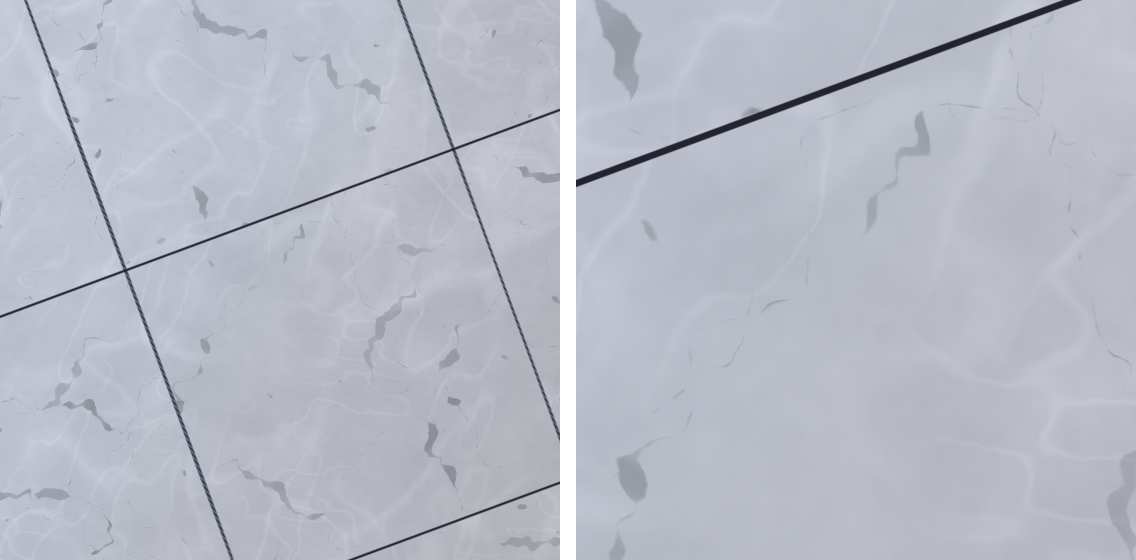
Left: the whole. Right: its middle third, enlarged.
Reproduce this texture procedurally as a WebGL 2 fragment shader.

```glsl
#version 300 es
precision highp float;

uniform vec2 u_resolution;
out vec4 outColor;

// Tile layout, in canvas units
const float TILE_SIZE = 0.6244;
const float TILT = 0.354;
const vec2 TILE_CORNER = vec2(0.224, 0.517);
const float ROW_JOINT_HALF = 0.0020;
const vec2 COLUMN_JOINT_HALF = vec2(0.0022, 0.0033);
const float TWIST_PERIOD = 0.0125;

// Stone
const int VEIN_COUNT = 8;
const float VEIN_HALF = 0.0085;
const float FLECK_CELL = 0.07;
const float FLECK_CHANCE = 0.13;
const float WEB_STRENGTH = 0.026;
const float CLOUD_STRENGTH = 0.065;
const float GRAIN_STRENGTH = 0.022;

const vec3 COOL_STONE = vec3(0.740, 0.765, 0.820);
const vec3 WARM_STONE = vec3(0.705, 0.710, 0.742);
const vec3 VEIN_COLOR = vec3(0.47, 0.49, 0.53);
const vec3 ROW_JOINT = vec3(0.10, 0.11, 0.15);
const vec3 COLUMN_DARK = vec3(0.20, 0.23, 0.28);
const vec3 COLUMN_LIGHT = vec3(0.43, 0.48, 0.54);
const float TAU = 6.28319;

float hash(vec2 p) {
    vec3 q = fract(p.xyx * 0.1031);
    q += dot(q, q.yzx + 33.33);
    return fract((q.x + q.y) * q.z);
}

float noise(vec2 p) {
    vec2 i = floor(p), f = fract(p);
    f = f * f * (3.0 - 2.0 * f);
    return mix(mix(hash(i), hash(i + vec2(1, 0)), f.x),
               mix(hash(i + vec2(0, 1)), hash(i + vec2(1, 1)), f.x), f.y);
}

float fbm(vec2 p) {
    float sum = 0.0, weight = 0.5;
    for (int i = 0; i < 5; i++) {
        sum += weight * noise(p);
        p = p * 2.03 + 11.7;
        weight *= 0.5;
    }
    return sum;
}

mat2 rotation(float a) {
    return mat2(cos(a), sin(a), -sin(a), cos(a));
}

// Fine pale threads along noise contours, at several scales
float paleWeb(vec2 p) {
    float sum = 0.0, scale = 5.0;
    vec2 warped = p + 0.05 * vec2(fbm(p * 9.0), fbm(p * 9.0 + 40.0));
    for (int i = 0; i < 5; i++) {
        vec2 q = rotation(float(i) * 1.3) * warped * scale * vec2(1.0, 0.45);
        float thread = 1.0 - smoothstep(0.0, 0.15, abs(2.0 * noise(q) - 1.0));
        sum += thread * smoothstep(0.25, 0.75, noise(p * 6.0 + float(i) * 9.0));
        scale *= 1.6;
    }
    return sum;
}

// Broken, beaded grey veins, scattered anew in every tile
float greyVeins(vec2 q, vec2 id, vec2 stone, float pixel) {
    float cover = 0.0;
    float ragged = (fbm(stone * 130.0) - 0.48) * 0.005;
    for (int i = 0; i < VEIN_COUNT; i++) {
        vec2 seed = id * 19.0 + float(i) * 7.0 + 300.0;
        vec2 center = 0.08 + 0.84 * vec2(hash(seed), hash(seed + 1.3));
        float spread = hash(seed + 2.7) - 0.5;
        float angle = (i % 2 == 0 ? 0.9 + 0.5 * spread : -0.7 + 1.0 * spread) - TILT;
        float reach = TILE_SIZE * mix(0.05, 0.19, hash(seed + 4.1));
        vec2 local = (q - center) * TILE_SIZE * rotation(angle);
        float bend = (noise(vec2(local.x * 22.0, seed.x)) - 0.5) * 0.055
                   + (noise(vec2(local.x * 75.0, seed.y)) - 0.5) * 0.014;
        float taper = 1.0 - smoothstep(0.55, 1.0, abs(local.x) / reach);
        float bead = smoothstep(0.32, 0.9, noise(vec2(local.x * 48.0, seed.x + 5.0)));
        float halfWidth = (0.0014 + VEIN_HALF * bead) * taper - 0.0006;
        float dist = abs(local.y + bend) + ragged - halfWidth;
        float soft = max(pixel, 0.0014);
        float ink = mix(0.4, 1.0, hash(seed + 6.2)) * mix(0.55, 1.0, bead);
        cover = max(cover, ink * (1.0 - smoothstep(-soft, soft, dist)));
    }
    return cover;
}

// Small lone specks, one at most per cell
float flecks(vec2 stone, float pixel) {
    vec2 cell = floor(stone / FLECK_CELL);
    vec2 center = 0.3 + 0.4 * vec2(hash(cell + 3.1), hash(cell + 8.4));
    vec2 d = (fract(stone / FLECK_CELL) - center) * FLECK_CELL;
    d = d * rotation(hash(cell + 5.0) * TAU) * vec2(0.6, 1.2);
    float radius = mix(0.002, 0.006, hash(cell + 1.7));
    float dist = length(d) + (fbm(stone * 110.0) - 0.48) * 0.008 - radius;
    float soft = max(pixel, 0.0015);
    float present = step(hash(cell + 9.6), FLECK_CHANCE);
    return present * mix(0.3, 0.8, hash(cell + 2.2)) * (1.0 - smoothstep(-soft, soft, dist));
}

void main() {
    float pixel = 1.0 / u_resolution.y;
    vec2 p = gl_FragCoord.xy * pixel;
    vec2 grid = (p - TILE_CORNER) * rotation(TILT) / TILE_SIZE;
    vec2 id = floor(grid);
    vec2 stone = grid * TILE_SIZE + id * 7.3 + 50.0;

    // Stone with a cool to warm drift across the floor
    float drift = smoothstep(-0.55, 1.0, p.x - 0.55 * p.y);
    vec3 color = mix(COOL_STONE, WARM_STONE, drift);
    color += CLOUD_STRENGTH * (fbm(stone * 11.0) - 0.46);
    color += GRAIN_STRENGTH * (fbm(stone * 85.0) - 0.48);
    color += 0.016 * (hash(id + 70.0) - 0.5);
    color += WEB_STRENGTH * paleWeb(stone);
    float marks = max(greyVeins(fract(grid), id, stone, pixel), flecks(stone, pixel));
    color = mix(color, VEIN_COLOR, 0.85 * marks);

    // Column joints: twisted light and dark; row joints: plain and darker
    vec2 offset = (grid - round(grid)) * TILE_SIZE;
    float along = grid.y * TILE_SIZE;
    float twist = 0.5 + 0.5 * sin(TAU * (along / TWIST_PERIOD + offset.x / 0.007));
    float columnHalf = mix(COLUMN_JOINT_HALF.x, COLUMN_JOINT_HALF.y, noise(vec2(along * 5.0, round(grid.x) + 20.0)));
    float column = 1.0 - smoothstep(-pixel, pixel, abs(offset.x) - columnHalf);
    float row = 1.0 - smoothstep(-pixel, pixel, abs(offset.y) - ROW_JOINT_HALF);
    color = mix(color, mix(COLUMN_DARK, COLUMN_LIGHT, 0.75 * twist), column);
    color = mix(color, ROW_JOINT, 0.95 * row);
    outColor = vec4(color, 1.0);
}
```
